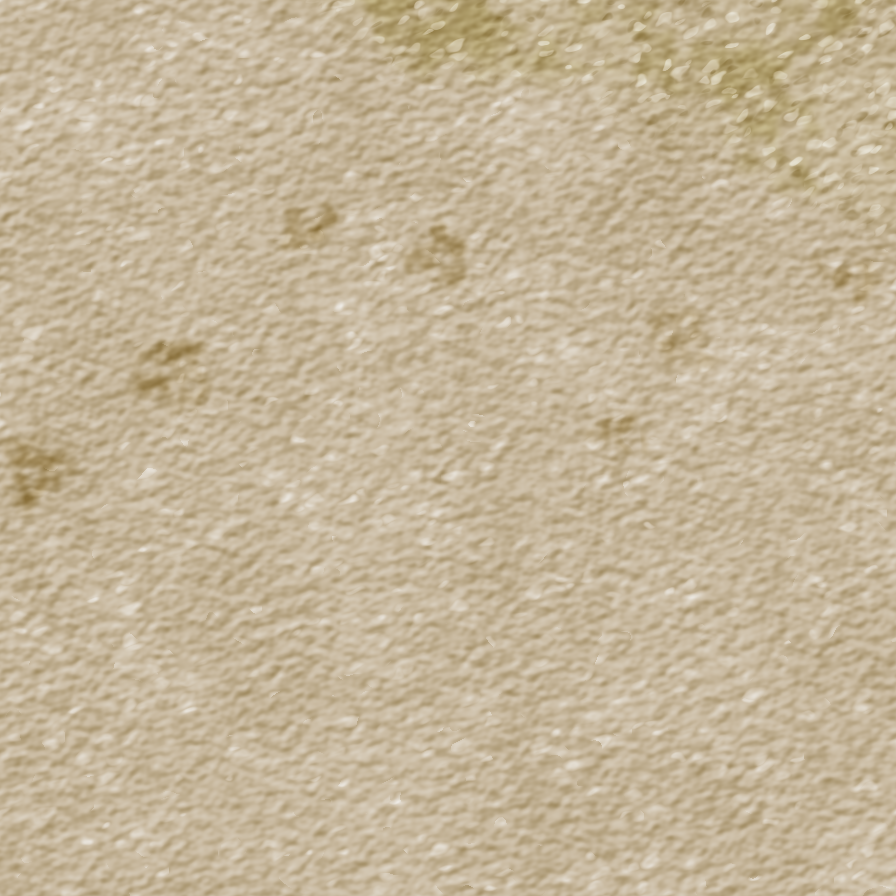
Write a WebGL 2 fragment shader that draws this texture.

```glsl
#version 300 es
precision highp float;
// Weathered sandy plaster: slanted embossed grains, pale flecks, brown stains and a flaky olive corner.

uniform vec2 u_resolution;
out vec4 fragColor;

const vec3 SHADE = vec3(0.64, 0.56, 0.40);
const vec3 SAND = vec3(0.79, 0.73, 0.63);
const vec3 CHALK = vec3(0.88, 0.85, 0.80);
const vec3 OLIVE = vec3(0.96, 0.96, 0.82);
const vec3 RUST = vec3(0.97, 0.94, 0.84);

float hash(vec2 p) {
    return fract(sin(dot(p, vec2(127.1, 311.7))) * 43758.547);
}

vec2 hash2(vec2 p) {
    return vec2(hash(p), hash(p + vec2(41.3, 17.9)));
}

vec2 rotate(vec2 p, float angle) {
    float c = cos(angle), s = sin(angle);
    return vec2(c * p.x - s * p.y, s * p.x + c * p.y);
}

float cornerDot(vec2 cell, vec2 corner, vec2 f) {
    return dot(hash2(cell + corner) * 2.0 - 1.0, f - corner);
}

// Signed gradient noise
float noise(vec2 p) {
    vec2 cell = floor(p), f = fract(p);
    vec2 w = f * f * f * (f * (f * 6.0 - 15.0) + 10.0);
    float low = mix(cornerDot(cell, vec2(0, 0), f), cornerDot(cell, vec2(1, 0), f), w.x);
    float high = mix(cornerDot(cell, vec2(0, 1), f), cornerDot(cell, vec2(1, 1), f), w.x);
    return mix(low, high, w.y);
}

// Height of the grains, stretched along their slant
float grainHeight(vec2 p, float slant) {
    vec2 q = rotate(p, -slant) * vec2(58.0, 86.0);
    return noise(q) + 0.5 * noise(q * 1.8 + 31.7);
}

// Ragged elliptical flecks, one possible per cell
float flecks(vec2 p, float slant, float count, float density, float softness) {
    vec2 q = rotate(p, -slant) * count * vec2(0.8, 1.2);
    q += 0.5 * vec2(noise(q * 1.3), noise(q * 1.3 + 9.2));
    vec2 cell = floor(q);
    float cover = 0.0;
    for (int y = -1; y <= 1; y++) {
        for (int x = -1; x <= 1; x++) {
            vec2 id = cell + vec2(x, y);
            vec2 offset = rotate(q - id - hash2(id), 1.2 * hash(id + 3.9) - 0.6);
            float radius = mix(0.28, 0.60, hash(id + 5.3));
            float shape = 1.0 - smoothstep(1.0 - softness, 1.0, length(offset * vec2(0.9, 1.2)) / radius);
            float present = step(hash(id + 23.1), density);
            cover = max(cover, shape * present * mix(0.35, 1.0, hash(id + 71.9)));
        }
    }
    return cover;
}

// Ragged blots scattered along a loose horizontal belt
float stains(vec2 p) {
    const int COUNT = 7;
    vec2 warped = p + 0.05 * vec2(noise(p * 26.0), noise(p * 26.0 + 13.7));
    float cover = 0.0;
    for (int i = 0; i < COUNT; i++) {
        vec2 seed = vec2(float(i), 3.7);
        vec2 jitter = hash2(seed) - 0.5;
        vec2 center = vec2((float(i) + 0.5 + 0.7 * jitter.x) / float(COUNT), 0.62 + 0.3 * jitter.y);
        float radius = mix(0.03, 0.06, hash(seed + 8.1));
        float blot = 1.0 - smoothstep(0.3, 1.0, length(warped - center) / radius);
        cover = max(cover, blot * mix(0.6, 1.0, hash(seed + 2.9)));
    }
    return cover * clamp(0.6 + 2.2 * noise(p * 50.0), 0.0, 1.0);
}

// Upper right corner above a sloping, uneven border
float cornerMask(vec2 p) {
    float border = 1.0 - 0.38 * (p.x - 0.31);
    return smoothstep(-0.02, 0.04, p.y - border + 0.06 * noise(p * 7.0) + 0.03 * noise(p * 30.0));
}

vec3 toneColor(float tone) {
    vec3 dark = mix(SHADE, SAND, clamp(tone * 2.0, -0.6, 1.0));
    return mix(dark, CHALK, clamp(tone * 2.0 - 1.0, 0.0, 1.7));
}

void main() {
    vec2 uv = gl_FragCoord.xy / u_resolution;
    float corner = cornerMask(uv);
    float stain = stains(uv);

    // Grain relief lit from the upper left
    float height = grainHeight(uv, 0.3);
    float relief = height - grainHeight(uv + vec2(-0.0025, 0.0045), 0.3);
    float broad = noise(uv * 6.0) + 0.7 * noise(uv * 15.0 + 4.4);
    float clump = noise(uv * 30.0 + 8.6);
    float tone = 0.45 + 0.36 * relief + 0.28 * height + 0.16 * broad + 0.12 * clump;

    // Pale flecks, crisper and denser in the corner between dark chips
    float density = clamp(0.25 + 0.5 * broad + 0.4 * clump, 0.05, 0.6);
    float soft = flecks(uv, 0.3, 52.0, density, 0.75);
    float crisp = flecks(uv + 3.1, 0.5, 62.0, 0.42, 0.45);
    float chips = flecks(uv + 7.7, 0.5, 60.0, 0.4, 0.6);
    tone += mix(0.46 * soft, 0.48 * crisp - 0.34 * chips, corner);

    // Olive growth and brown stains, broken up by the grain
    float patches = noise(uv * 7.5 + 2.3) + 0.5 * noise(uv * 20.0) + 0.4 * noise(uv * 45.0);
    float growth = corner * smoothstep(-0.15, 0.4, patches) * (1.0 - 0.6 * crisp);
    tone -= 0.26 * growth + 0.50 * stain;
    vec3 color = toneColor(tone);
    color *= mix(vec3(1.0), OLIVE, clamp(0.2 * corner + 0.8 * growth, 0.0, 1.0));
    color *= mix(vec3(1.0), RUST, stain);
    fragColor = vec4(clamp(color, 0.0, 1.0), 1.0);
}
```
